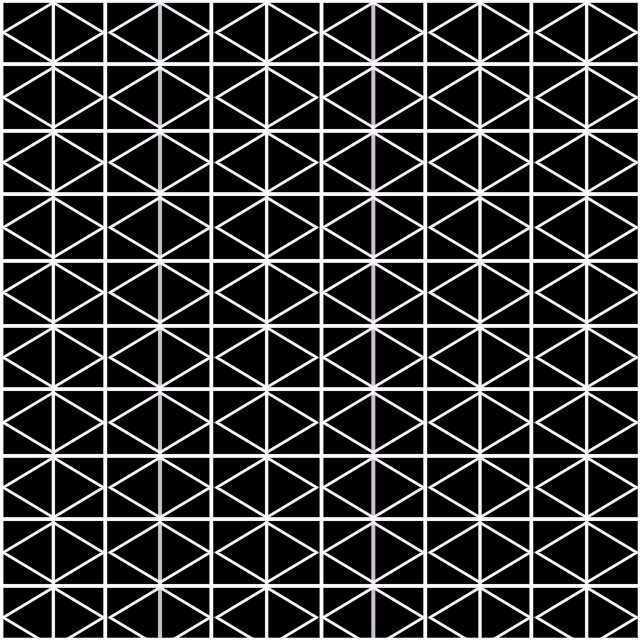
A WebGL 1 fragment shader for this pattern:

```glsl
precision mediump float;

uniform vec2 u_resolution;

// Lengths are in 1/768 of the canvas side
#define SIDE 768.0
#define CELL vec2(128.0, 78.0)
#define RHOMB vec2(60.0, 36.0)
#define BORDER_WIDTH 4.6
#define SPINE_WIDTH 4.0
#define RHOMB_WIDTH 3.4
#define SOFTNESS 0.8
#define ROW_SHIFT 1.1
#define INK vec3(0.98, 0.96, 0.98)
#define DULL_INK vec3(0.80, 0.76, 0.81)
#define BORDER_INK vec3(1.0, 0.99, 1.0)

// Coverage of a stroke at a distance from its centre line
float stroke(float dist, float width, float blur) {
  return 1.0 - smoothstep(-blur, blur, abs(dist) - 0.5 * width);
}

float segmentDistance(vec2 p, vec2 a, vec2 b) {
  vec2 ab = b - a;
  float t = clamp(dot(p - a, ab) / dot(ab, ab), 0.0, 1.0);
  return length(p - a - t * ab);
}

// Uneven spacing of the grid lines
vec2 borderShift(vec2 index) {
  float phase = mod(index.x, 3.0);
  float columnShift = phase < 0.5 ? 1.8 : -1.0 - 0.7 * phase;
  float rowShift = ROW_SHIFT * sign(cos(2.827 * index.y - 0.16));
  return vec2(columnShift, rowShift);
}

void main() {
  // Measured from the upper left corner
  vec2 uv = gl_FragCoord.xy / u_resolution;
  vec2 p = SIDE * vec2(uv.x, 1.0 - uv.y);
  float blur = max(SOFTNESS, 0.7 * SIDE / min(u_resolution.x, u_resolution.y));

  vec2 cell = floor(p / CELL);
  vec2 q = p - (cell + 0.5) * CELL;
  vec2 a = abs(q);

  // Rhombus and the faint dashes at its side tips
  float rhomb = stroke(segmentDistance(a, vec2(RHOMB.x, 0.0), vec2(0.0, RHOMB.y)),
                       RHOMB_WIDTH, blur);
  float dash = 0.4 * stroke(a.y, 1.8, blur) * step(RHOMB.x, a.x);

  // Central spine, wider and duller in two of the columns
  float dull = step(abs(abs(cell.x - 2.0) - 1.0), 0.5);
  float spine = stroke(q.x, SPINE_WIDTH + 0.8 * dull, blur);

  // Cell borders, closed off at the right and bottom edges
  vec2 index = floor(p / CELL + 0.5);
  vec2 gap = abs(p - index * CELL - borderShift(index));
  float border = stroke(min(gap.x, gap.y), BORDER_WIDTH, blur);
  vec2 edge = SIDE - p;
  border = max(border, stroke(min(edge.x, edge.y), 1.2 * BORDER_WIDTH, blur));

  vec3 color = INK * dash;
  color = mix(color, mix(INK, DULL_INK, dull), spine);
  color = mix(color, INK, rhomb);
  color = mix(color, BORDER_INK, border);
  gl_FragColor = vec4(color, 1.0);
}
```
